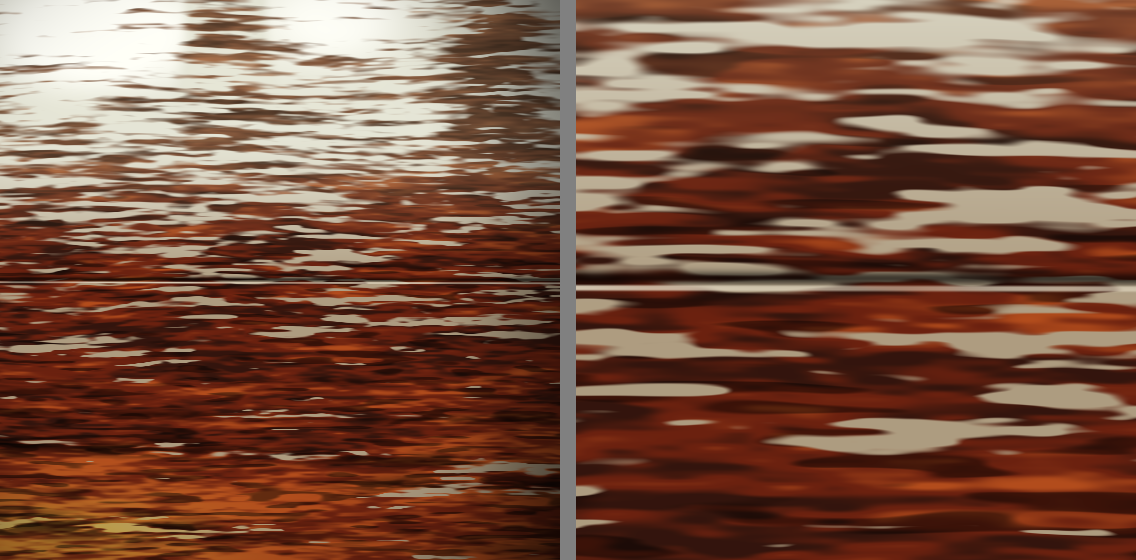
Left: the whole. Right: its middle third, enlarged.
This texture is drawn by a Shadertoy shader. Its source:

```glsl
// Varnished, brushed wood seen at a low angle: window glare at the top breaks up
// into pale threads further down. Stretched row noise gives both the grain and the
// relief; the glare level sets how much of the relief catches the light.

float hash(vec2 p) {
    vec3 q = fract(vec3(p.xyx) * 0.1031);
    q += dot(q, q.yzx + 33.33);
    return fract((q.x + q.y) * q.z);
}

// One row of 1D noise, shifted at random so that rows never line up
float rowNoise(float x, float row) {
    x += 40.0 * hash(vec2(row, 7.0));
    float cell = floor(x);
    return mix(hash(vec2(cell, row)), hash(vec2(cell + 1.0, row)), smoothstep(0.0, 1.0, x - cell));
}

float streaks(vec2 p) {
    float row = floor(p.y);
    return mix(rowNoise(p.x, row), rowNoise(p.x, row + 1.0), smoothstep(0.0, 1.0, p.y - row));
}

// Soft vertical bar around a centre
float bar(float x, float centre, float halfWidth, float blur) {
    return 1.0 - smoothstep(halfWidth - blur, halfWidth + blur, abs(x - centre));
}

float band(float y, float centre, float width) {
    float d = (y - centre) / width;
    return exp(-d * d);
}

// Pore bands that drift across the lower board
float poreBands(vec2 p) {
    float left = 1.0 - smoothstep(0.2, 0.7, p.x);
    float b = 0.8 * band(p.y, 0.268 - 0.02 * p.x, 0.008);
    b += band(p.y, 0.212 - 0.05 * p.x, 0.014);
    b += band(p.y, 0.13, 0.018) * smoothstep(0.5, 0.75, p.x);
    b += band(p.y, 0.07 - 0.06 * p.x, 0.022) * (0.35 + 0.65 * left);
    b += 0.6 * band(p.y, 0.318, 0.006);
    return min(b, 1.0);
}

// Strength of the window light, with two shadows of the window frame
float glareLevel(vec2 p) {
    float upper = mix(0.46, 1.0, smoothstep(0.5, 0.9, p.y));
    upper -= 0.16 * smoothstep(0.45, 1.0, p.x) * (1.0 - smoothstep(0.75, 1.0, p.y));
    upper += 0.45 * band(p.x, 0.17, 0.18) * band(p.y, 0.94, 0.1);
    upper += 0.3 * band(p.x, 0.6, 0.13) * band(p.y, 0.97, 0.09);
    float blur = mix(0.07, 0.03, smoothstep(0.7, 1.0, p.y));
    float fade = smoothstep(0.58, 0.9, p.y);
    upper -= 0.42 * fade * bar(p.x, 0.402, 0.058, blur);
    upper -= 0.58 * fade * bar(p.x, 0.885, 0.07, blur + 0.02);
    float lower = 0.5 * smoothstep(0.32, 0.4, p.y) * mix(1.0, 0.65, p.x);
    lower = max(lower, 0.47 * poreBands(p));
    return p.y > 0.496 ? upper : lower;
}

void mainImage(out vec4 fragColor, in vec2 fragCoord) {
    vec2 uv = fragCoord / iResolution.xy;
    vec2 p = uv;
    p.y += 0.012 * (streaks(uv * vec2(3.0, 7.0)) - 0.5) + 0.003 * (streaks(uv * vec2(18.0, 50.0)) - 0.5);

    // Relief of the brushed surface, coarse ridges to fine threads
    float relief = 0.40 * streaks(p * vec2(8.0, 100.0))
                 + 0.36 * streaks(p * vec2(15.0, 175.0) + 31.0)
                 + 0.24 * streaks(p * vec2(40.0, 290.0) + 67.0);
    relief = 0.5 + 1.8 * (relief - 0.5);

    // Wood grain: dark brown through red to orange, warmer towards the bottom
    float grain = 0.36 * streaks(p * vec2(5.0, 36.0) + 11.0)
                + 0.34 * streaks(p * vec2(11.0, 120.0) + 53.0)
                + 0.30 * streaks(p * vec2(36.0, 270.0) + 83.0);
    float warmth = 1.0 - smoothstep(0.05, 0.36, uv.y);
    float tone = 0.44 + 1.5 * (grain - 0.5) + 0.36 * warmth - 0.08 * band(uv.y, 0.42, 0.07);
    vec3 wood = mix(vec3(0.20, 0.08, 0.05), vec3(0.42, 0.13, 0.06), smoothstep(0.1, 0.5, tone));
    wood = mix(wood, vec3(0.70, 0.30, 0.11), smoothstep(0.5, 0.95, tone));

    // Golden light in the lower left corner
    float gold = band(uv.x, 0.12, 0.24) * band(uv.y, 0.03, 0.085);
    wood = mix(wood, vec3(0.80, 0.58, 0.20), gold * smoothstep(0.2, 0.75, grain));

    // Dark pores and the flecks between them
    float pores = poreBands(p);
    wood *= 1.0 - 0.6 * pores * smoothstep(0.7, 0.35, relief);
    wood *= 1.0 - 0.45 * smoothstep(0.62, 0.8, streaks(p * vec2(15.0, 160.0) + 140.0));

    // Hazy veil over the far board
    vec3 haze = vec3(0.47, 0.34, 0.24) * (0.5 + grain);
    wood = mix(wood, haze, 0.85 * smoothstep(0.5, 0.78, uv.y));

    // Ridges that reach the glare level turn pale
    float glare = glareLevel(uv);
    float softness = mix(0.12, 0.58, smoothstep(0.2, 0.9, glare));
    float sheen = smoothstep(0.0, softness, glare + relief - 1.0);
    vec3 pale = mix(vec3(0.68, 0.61, 0.50), vec3(0.90, 0.90, 0.84), smoothstep(0.45, 0.78, uv.y));
    pale = mix(pale, vec3(1.0, 1.0, 0.97), smoothstep(0.95, 1.3, glare));
    pale = mix(pale, vec3(0.80, 0.66, 0.28), gold);
    vec3 col = mix(wood, pale, sheen);

    // Joint between the boards: dark gap with a bright lip under it
    float joint = uv.y - 0.496 + 0.002 * uv.x;
    col *= 1.0 - 0.65 * band(joint, 0.006, 0.004);
    float lip = (1.0 - smoothstep(0.0006, 0.0026, abs(joint))) * (0.5 + 0.5 * rowNoise(uv.x * 14.0, 5.0));
    col = mix(col, vec3(0.88, 0.84, 0.75), lip);

    // Vignette, heaviest at the lower right
    vec2 c = uv - vec2(0.42, 0.55);
    col *= 1.0 - 0.45 * smoothstep(0.15, 0.75, dot(c, c)) - 0.25 * smoothstep(0.75, 1.0, uv.x);
    fragColor = vec4(clamp(col, 0.0, 1.0), 1.0);
}
```
